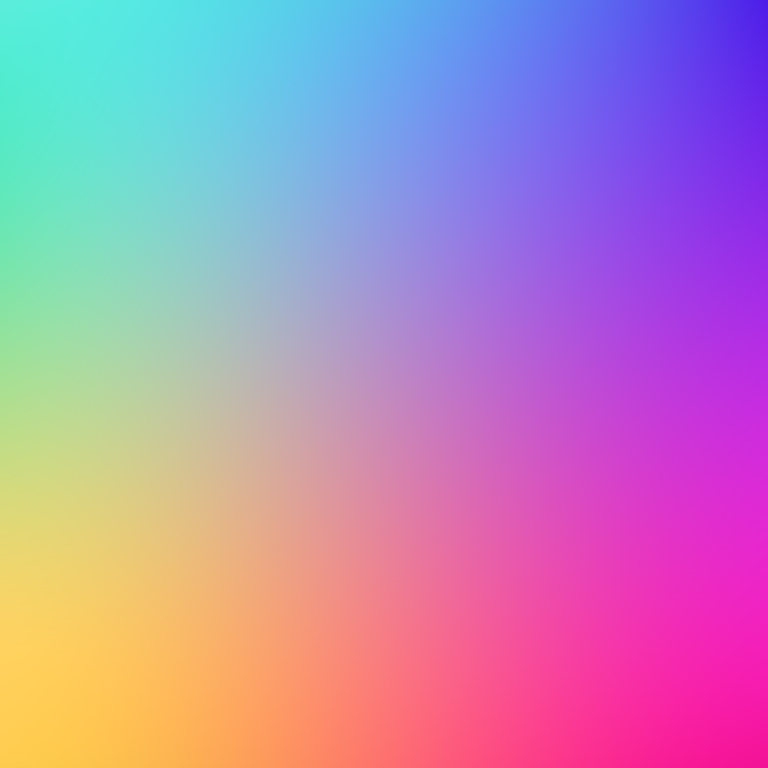
Write a WebGL 2 fragment shader that draws this background.

```glsl
#version 300 es
precision highp float;
// A soft mesh gradient: mint, blue and violet above, gold, coral and pink below.
// Four rows of four colours are blended by smooth cubic curves,
// first across each row and then from the bottom row to the top.

uniform vec2 u_resolution;
out vec4 fragColor;

// Cubic weights of four evenly spaced stops; each stop keeps its exact colour.
vec4 cubicWeights(float x) {
    float a = 3.0 * x;
    float b = a - 1.0;
    float c = a - 2.0;
    float d = a - 3.0;
    return vec4(-b * c * d / 6.0, a * c * d / 2.0, -a * b * d / 2.0, a * b * c / 6.0);
}

void main() {
    vec2 uv = gl_FragCoord.xy / u_resolution;
    vec4 across = cubicWeights(uv.x);
    vec4 upward = cubicWeights(uv.y);

    // Each row holds its colours from left to right.
    vec3 warmBase = mat4x3(
        0.99, 0.80, 0.31,
        0.99, 0.61, 0.35,
        0.99, 0.27, 0.51,
        0.95, 0.07, 0.58) * across;
    vec3 sandToMagenta = mat4x3(
        0.86, 0.85, 0.47,
        0.88, 0.68, 0.56,
        0.87, 0.36, 0.71,
        0.88, 0.16, 0.83) * across;
    vec3 greenToPurple = mat4x3(
        0.45, 0.90, 0.68,
        0.58, 0.74, 0.82,
        0.60, 0.42, 0.89,
        0.60, 0.17, 0.91) * across;
    vec3 mintToIndigo = mat4x3(
        0.36, 0.93, 0.86,
        0.34, 0.84, 0.91,
        0.36, 0.55, 0.94,
        0.30, 0.11, 0.91) * across;

    // Blend the rows from bottom to top.
    vec3 color = mat4x3(warmBase, sandToMagenta, greenToPurple, mintToIndigo) * upward;
    fragColor = vec4(clamp(color, 0.0, 1.0), 1.0);
}
```
